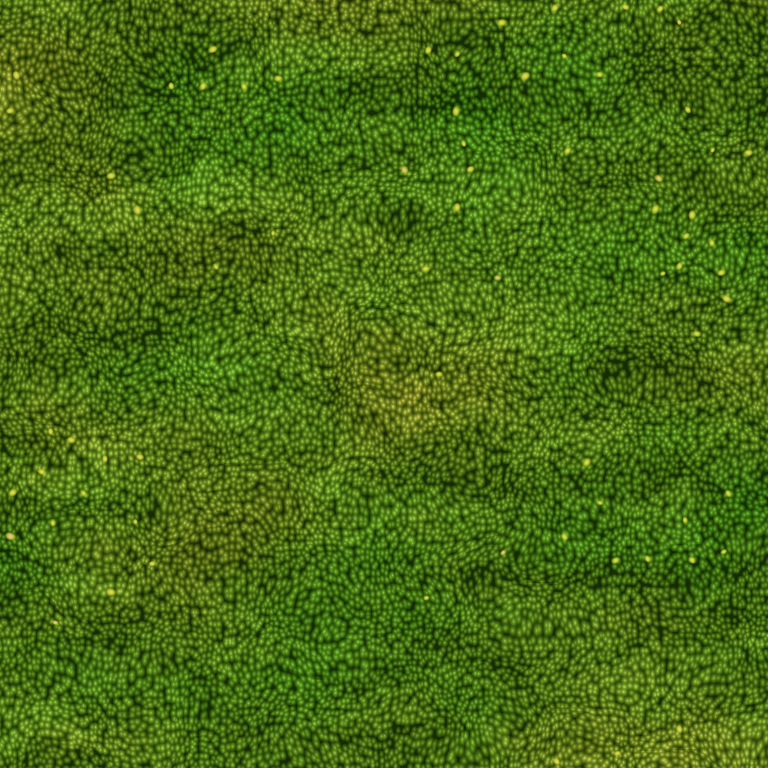
Reproduce this texture procedurally as a three.js fragment shader.

```glsl
#define GRAINS vec2(142.0, 114.0)
#define GRAIN_JITTER 0.78
#define GRAIN_CONTRAST 1.3
#define TONE_MEAN 0.41
#define STREAK_SCALE vec2(7.0, 24.0)
#define BUD_CELLS 24.0
#define BUD_DENSITY 0.42
#define BUD_RADIUS 0.0048

varying vec2 vUv;

float hash(vec2 p) {
  vec3 q = fract(p.xyx * vec3(0.1031, 0.1030, 0.0973));
  q += dot(q, q.yzx + 33.33);
  return fract((q.x + q.y) * q.z);
}

vec2 hash2(vec2 p) {
  return vec2(hash(p), hash(p + vec2(37.2, 91.7)));
}

float noise(vec2 p) {
  vec2 i = floor(p), f = fract(p);
  f = f * f * (3.0 - 2.0 * f);
  return mix(mix(hash(i), hash(i + vec2(1.0, 0.0)), f.x),
             mix(hash(i + vec2(0.0, 1.0)), hash(i + vec2(1.0, 1.0)), f.x), f.y);
}

float fbm(vec2 p) {
  float sum = 0.0, amp = 0.5;
  for (int i = 0; i < 4; i++) {
    sum += amp * noise(p);
    p = p * 2.03 + vec2(17.3, 9.1);
    amp *= 0.5;
  }
  return sum / 0.9375;
}

// Smooth distance to the nearest leaf tip (x) and its blended brightness (y)
vec2 leafGrain(vec2 p) {
  vec2 cell = floor(p);
  float near = 0.0, weightSum = 0.0, shade = 0.0;
  for (int y = -1; y <= 1; y++) {
    for (int x = -1; x <= 1; x++) {
      vec2 id = cell + vec2(float(x), float(y));
      vec2 tip = id + 0.5 + GRAIN_JITTER * (hash2(id) - 0.5);
      float d = length(p - tip);
      float weight = exp(-8.0 * d * d);
      near += exp(-12.0 * d);
      weightSum += weight;
      shade += weight * hash(id + 151.0);
    }
  }
  return vec2(-log(near) / 12.0, shade / weightSum);
}

// Dark to light moss greens
vec3 mossColor(float t) {
  vec3 c = mix(vec3(0.09, 0.17, 0.015), vec3(0.20, 0.32, 0.03), smoothstep(-0.15, 0.2, t));
  c = mix(c, vec3(0.29, 0.42, 0.07), clamp((t - 0.2) * 5.0, 0.0, 1.0));
  c = mix(c, vec3(0.37, 0.51, 0.11), clamp((t - 0.4) * 5.0, 0.0, 1.0));
  c = mix(c, vec3(0.46, 0.62, 0.16), clamp((t - 0.6) * 5.0, 0.0, 1.0));
  return mix(c, vec3(0.65, 0.78, 0.26), clamp((t - 0.8) * 4.0, 0.0, 1.0));
}

// Clustered yellow buds, each kept inside its own cell
vec3 addBuds(vec3 color, vec2 uv) {
  vec2 id = floor(uv * BUD_CELLS);
  float cluster = smoothstep(0.45, 0.75, noise(id * 0.27 + 5.3));
  float present = step(hash(id + 71.0), BUD_DENSITY * cluster + 0.015);
  vec2 offset = uv - (id + 0.2 + 0.6 * hash2(id + 13.0)) / BUD_CELLS;

  float angle = 6.2832 * hash(id + 29.0);
  float c = cos(angle), s = sin(angle);
  offset = mat2(c, s, -s, c) * offset * vec2(0.85, 1.15);
  float radius = BUD_RADIUS * mix(0.65, 1.2, hash(id + 43.0));
  float d = length(offset) / radius;

  vec3 rim = mix(vec3(0.58, 0.66, 0.10), vec3(0.72, 0.72, 0.17), hash(id + 57.0));
  vec3 core = mix(vec3(0.84, 0.87, 0.33), vec3(0.93, 0.77, 0.55), step(0.92, hash(id + 83.0)));
  vec3 bud = mix(core, rim, smoothstep(0.1, 0.9, d));
  return mix(color, bud, present * (1.0 - smoothstep(0.55, 1.25, d)));
}

void main() {
  vec2 uv = vUv;
  vec2 warp = vec2(noise(uv * 19.0), noise(uv * 19.0 + 40.0)) - 0.5;

  // Broad patches, sideways streaks and thin dark creases
  float patches = fbm(uv * vec2(5.0, 7.0) + 3.0) - 0.5;
  float streaks = fbm(uv * STREAK_SCALE + warp * 0.9) - 0.5;
  float ridge = abs(fbm(uv * vec2(9.0, 26.0) + warp + 60.0) - 0.5);
  float crease = 1.0 - smoothstep(0.0, 0.07, ridge);

  vec2 grain = leafGrain(uv * GRAINS + warp * 1.5);
  float tone = TONE_MEAN + GRAIN_CONTRAST * (0.39 - grain.x)
             + 0.30 * (grain.y - 0.5)
             + 0.35 * patches + 0.50 * streaks - 0.14 * (crease - 0.25);

  // Drift between olive and pure green
  float hue = fbm(uv * vec2(4.0, 6.0) + 21.0) - 0.5;
  vec3 color = mossColor(tone) * (1.0 + hue * vec3(0.65, -0.10, 0.3));

  gl_FragColor = vec4(addBuds(color, uv), 1.0);
}
```
